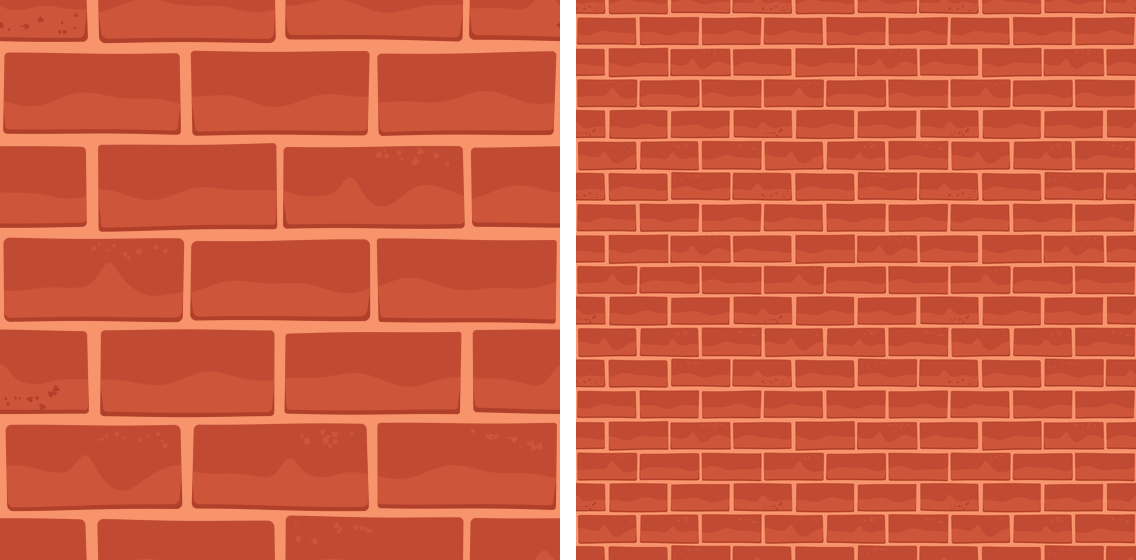
Left: one tile. Right: repeated 3 by 3.
Give the GLSL for this texture, as a Shadertoy shader.

```glsl
#define GRID vec2(3.0, 6.0)
#define HALF_SIZE vec2(0.949, 0.445)
#define JITTER 0.045
#define SHADE_DEPTH 0.046
#define SPECKS 11
#define SPECK_SIZE 0.034
#define MORTAR vec3(0.969, 0.580, 0.424)
#define BRICK_UPPER vec3(0.753, 0.290, 0.196)
#define BRICK_LOWER vec3(0.804, 0.333, 0.224)
#define BRICK_SHADE vec3(0.695, 0.250, 0.165)

float hash(vec2 p) {
    return fract(sin(dot(p, vec2(127.1, 311.7))) * 43758.5453);
}

// Random value number k of one brick
float rnd(vec2 id, float k) {
    return hash(id + k * vec2(7.31, 3.17));
}

float jitter(vec2 id, float k) {
    return (rnd(id, k) - 0.5) * JITTER;
}

float bump(float x, float width) {
    return exp(-x * x / (width * width));
}

// Skewed rounded box; shade > 0 trims the base and the lower sides
float brickDistance(vec2 p, vec2 id, float shade) {
    float bow = 0.006 * sin(p.x * 3.0 + 6.28 * rnd(id, 1.0));
    vec2 low = -p - HALF_SIZE + bow;
    vec2 high = p - HALF_SIZE + bow;
    low += vec2(jitter(id, 2.0) + jitter(id, 3.0) * p.y * 1.6,
                jitter(id, 4.0) + jitter(id, 5.0) * p.x * 0.6);
    high += vec2(jitter(id, 6.0) + jitter(id, 7.0) * p.y * 1.6,
                 jitter(id, 8.0) + jitter(id, 9.0) * p.x * 0.6);

    float flare = shade * (1.0 - smoothstep(-0.45, -0.05, p.y));
    low.x += 0.045 * flare * rnd(id, 10.0);
    high.x += 0.045 * flare * rnd(id, 11.0);
    low.y += shade * (SHADE_DEPTH + 0.012 * p.x * (rnd(id, 12.0) - 0.5));

    float radius = mix(0.03, 0.07, rnd(id, 13.0));
    vec2 d = max(low, high) + radius;
    return length(max(d, 0.0)) + min(max(d.x, d.y), 0.0) - radius;
}

// Height of the wavy border between the two brick tones
float waveHeight(float x, vec2 id) {
    float h = -0.06 + 0.055 * sin(3.6 * x + 6.28 * rnd(id, 14.0))
                    + 0.030 * sin(7.0 * x + 6.28 * rnd(id, 15.0));
    float peakX = mix(-0.35, 0.25, rnd(id, 16.0));
    float peak = 0.20 * bump(x - peakX, 0.13) - 0.13 * bump(x - peakX - 0.38, 0.24);
    return h + step(0.62, rnd(id, 17.0)) * peak;
}

// Angular chips scattered near one end; side is +1 for the top, -1 for the base
float speckDistance(vec2 p, vec2 id, float side) {
    float end = rnd(id, 18.0) < 0.5 ? -1.0 : 1.0;
    float nearest = 1.0;
    for (int i = 0; i < SPECKS; i++) {
        float k = 30.0 + 4.0 * float(i);
        float along = rnd(id, k);
        float rise = rnd(id, k + 1.0);
        vec2 center = vec2(end * (0.84 - 0.85 * along),
                           side * (0.39 - 0.24 * rise * (1.0 - 0.6 * along)));
        if (side < 0.0) center.y += 0.03;
        vec2 q = p - center;
        float angle = atan(q.y, q.x) + 6.28 * rnd(id, k + 2.0);
        float size = SPECK_SIZE * mix(0.35, 1.0, rnd(id, k + 3.0));
        float outline = 1.0 + 0.18 * sin(3.0 * angle) + 0.14 * sin(5.0 * angle + 1.0);
        nearest = min(nearest, length(q) - size * outline);
    }
    return nearest;
}

void mainImage(out vec4 fragColor, in vec2 fragCoord) {
    vec2 q = fragCoord / iResolution.xy * GRID;
    float pixel = GRID.y / iResolution.y;

    // Running bond: every other row moves by half a brick
    q.y += 0.5;
    float row = mod(floor(q.y), GRID.y);
    q.x += 0.5 * (1.0 - mod(row, 2.0));
    vec2 id = vec2(mod(floor(q.x), GRID.x), row) + 1.0;
    vec2 p = (fract(q) - 0.5) * vec2(2.0, 1.0);

    // Two-tone face
    float wave = p.y - waveHeight(p.x, id);
    vec3 face = mix(BRICK_LOWER, BRICK_UPPER, smoothstep(-pixel, pixel, wave));

    // Chips on about half of the bricks: pale at the top or dark at the base
    float kind = rnd(id, 19.0);
    if (kind < 0.5) {
        float side = kind < 0.22 ? 1.0 : -1.0;
        vec3 tint = side > 0.0 ? BRICK_LOWER : BRICK_SHADE;
        float chips = speckDistance(p, id, side);
        face = mix(tint, face, smoothstep(-0.7 * pixel, 0.7 * pixel, chips));
    }

    // Face over shaded rim over mortar
    float inner = brickDistance(p, id, 1.0);
    float outer = brickDistance(p, id, 0.0);
    vec3 color = mix(face, BRICK_SHADE, smoothstep(-0.7 * pixel, 0.7 * pixel, inner));
    color = mix(color, MORTAR, smoothstep(-0.7 * pixel, 0.7 * pixel, outer));
    fragColor = vec4(color, 1.0);
}
```
